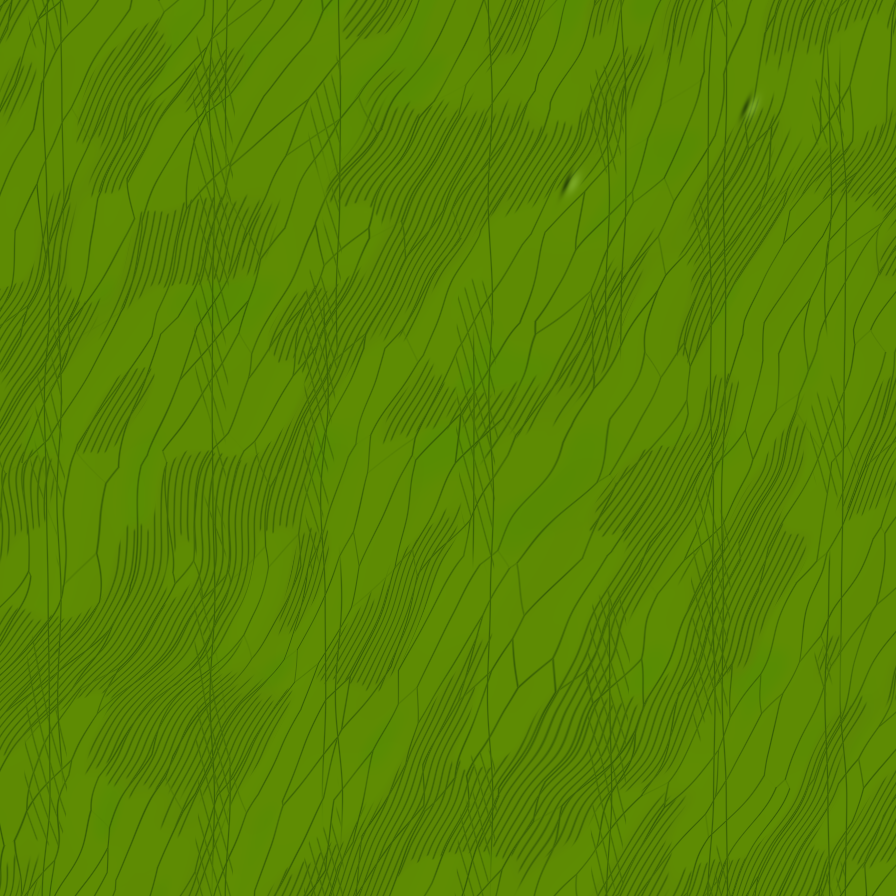
Reproduce this texture procedurally as a Shadertoy shader.

```glsl
const vec3 LEAF = vec3(0.372, 0.552, 0.010);
const vec3 SHADE = vec3(0.360, 0.520, 0.018);
const vec3 INK = vec3(0.185, 0.335, 0.020);
const vec3 GLINT = vec3(0.56, 0.74, 0.25);
const float LEAN = 0.45;
const vec2 CELL = vec2(0.036, 0.125);

float hash(vec2 p) {
    vec3 q = fract(p.xyx * 0.1031);
    q += dot(q, q.yzx + 33.33);
    return fract((q.x + q.y) * q.z);
}

vec2 hash2(vec2 p) {
    return vec2(hash(p), hash(p + 57.3));
}

float noise(vec2 p) {
    vec2 i = floor(p), f = fract(p);
    f = f * f * (3.0 - 2.0 * f);
    return mix(mix(hash(i), hash(i + vec2(1, 0)), f.x),
               mix(hash(i + vec2(0, 1)), hash(i + vec2(1, 1)), f.x), f.y);
}

float stroke(float dist, float halfWidth) {
    float soft = max(0.001, 0.5 / iResolution.y);
    return 1.0 - smoothstep(halfWidth - soft, halfWidth + soft, abs(dist));
}

// Skewed coordinate that bends the blades into soft S curves
vec2 flow(vec2 p) {
    float bend = 0.07 * noise(p * vec2(4.0, 6.0) + 3.0) + 0.012 * noise(p * vec2(14.0, 19.0));
    return vec2(p.x - LEAN * p.y + bend, p.y);
}

// Outlines of long cells, with their blunt ends left open
float bladeOutline(vec2 q, float halfWidth) {
    vec2 g = q / CELL, base = floor(g), home = base, toHome = vec2(0);
    float best = 9.0;
    for (int k = 0; k < 9; k++) {
        vec2 id = base + vec2(k % 3 - 1, k / 3 - 1);
        vec2 r = id + 0.1 + 0.8 * hash2(id) - g;
        if (dot(r, r) < best) {
            best = dot(r, r);
            home = id;
            toHome = r;
        }
    }
    float ink = 0.0;
    for (int k = 0; k < 25; k++) {
        if (k == 12) continue;
        vec2 id = home + vec2(k % 5 - 2, k / 5 - 2);
        vec2 r = id + 0.1 + 0.8 * hash2(id) - g;
        vec2 n = normalize(r - toHome);
        vec2 slope = vec2(n.x / CELL.x, n.y / CELL.y - LEAN * n.x / CELL.x);
        float d = dot(0.5 * (r + toHome), n) / length(slope);
        ink = max(ink, stroke(d, halfWidth) * smoothstep(0.15, 0.55, abs(n.x)));
    }
    return ink;
}

// Fine parallel lines, each ending at its own place inside the patch
float hatch(float across, float spacing, float patchLevel, float halfWidth) {
    float lane = across / spacing;
    float jitter = 0.12 * (hash(vec2(floor(lane), 4.0)) - 0.5);
    float d = (fract(lane) - 0.5) * spacing * 0.88;
    return stroke(d, halfWidth) * smoothstep(0.54, 0.58, patchLevel + jitter);
}

// Upright seams, broken along their length; x = ink, y = nearness
vec2 seams(vec2 p, float pitch) {
    float id = floor(p.x / pitch);
    float center = (id + 0.3 + 0.4 * hash(vec2(id, 8.0))) * pitch;
    float d = p.x - center;
    float ink = 0.0;
    for (int k = 0; k < 2; k++) {
        float seed = id * 7.0 + float(k) * 31.0;
        float wiggle = 0.009 * (noise(vec2(seed, p.y * 9.0)) - 0.5) + 0.016 * float(k);
        float present = smoothstep(0.38, 0.48, noise(vec2(seed + 3.5, p.y * 4.0)));
        ink = max(ink, stroke(d - wiggle, 0.0006) * present);
    }
    return vec2(ink, 1.0 - smoothstep(0.012, 0.04, abs(d)));
}

// Small bright dents with a dark edge
vec3 addDent(vec3 color, vec2 p, vec2 center) {
    vec2 r = p - center;
    r.x -= 0.4 * r.y;
    float lit = exp(-dot(r * vec2(160, 85), r * vec2(160, 85)));
    r.x += 0.008;
    float dark = exp(-dot(r * vec2(330, 80), r * vec2(330, 80)));
    return mix(mix(color, GLINT, 0.55 * lit), INK * 0.7, 0.8 * dark);
}

void mainImage(out vec4 fragColor, in vec2 fragCoord) {
    vec2 p = fragCoord / iResolution.y;
    vec2 q = flow(p);

    // Patch field and line work
    float patchLevel = noise(q * vec2(19.0, 11.0) + 20.0);
    float inPatch = smoothstep(0.48, 0.62, patchLevel);
    vec2 seam = seams(p, 0.145);
    float blades = bladeOutline(q, 0.0007) * (0.55 + 0.4 * noise(p * 23.0));
    float fine = hatch(q.x, 0.0076, patchLevel, 0.0007);
    float crossLevel = noise(p * vec2(12.0, 8.0) + 41.0) * seam.y;
    float crossing = hatch(p.x + 0.28 * p.y + 0.2 * (q.x - p.x + LEAN * p.y), 0.0105, crossLevel, 0.0006);

    // Soft body colour
    float tone = 0.5 * inPatch + 0.35 * noise(q * vec2(26.0, 9.0) + 70.0);
    vec3 color = mix(LEAF, SHADE, tone);
    color.r -= 0.025 * smoothstep(0.65, 0.95, noise(q * vec2(22.0, 12.0) + 9.0)) * (1.0 - inPatch);

    // Ink and dents
    float ink = max(max(blades, 0.72 * fine), max(0.85 * seam.x, 0.55 * crossing));
    color = mix(color, INK, ink);
    for (int k = 0; k < 2; k++) {
        color = addDent(color, p, vec2(0.64, 0.795) + float(k) * vec2(0.2, 0.085));
    }
    fragColor = vec4(color, 1.0);
}
```
